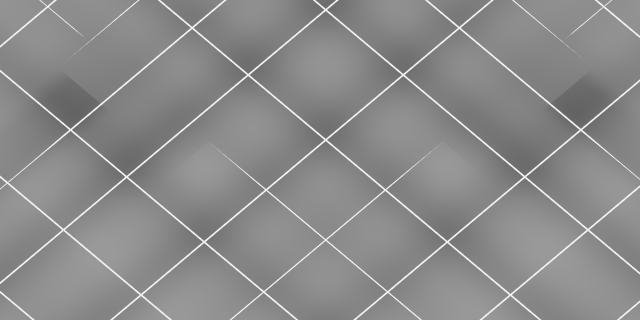
A Shadertoy shader for this pattern:

```glsl
const int LINE_COUNT = 9;
const float SLOPE = 0.839;         // tangent of 40 degrees
const float COS_SLOPE = 0.766;
const float AXIS = 0.509;          // mirror axis, as a share of the width
const float HALF_WIDTH = 0.0026;
const float BASE_GREY = 0.59;
const float LINE_GREY = 0.95;

// Line offsets along one diagonal, in canvas heights
const float OFFSETS[LINE_COUNT] = float[](
    -0.708, -0.490, -0.263, 0.031, 0.4375, 0.750, 1.075, 1.406, 1.766);

// Depth of the soft shadow that follows each line
const float SHADOWS[LINE_COUNT] = float[](
    0.010, 0.020, 0.040, 0.080, 0.075, 0.025, 0.060, -0.020, 0.015);

float bell(float x, float sigma) {
    return exp(-0.5 * x * x / (sigma * sigma));
}

float window(float lo, float hi, float soft, float x) {
    return smoothstep(lo - soft, lo + soft, x)
         * (1.0 - smoothstep(hi - soft, hi + soft, x));
}

// Exact overlap of a stroke with a pixel-wide box
float strokeCoverage(float dist, float halfWidth, float pixel) {
    float overlap = min(dist + 0.5 * pixel, halfWidth)
                  - max(dist - 0.5 * pixel, -halfWidth);
    return clamp(overlap / pixel, 0.0, 1.0);
}

// Some strokes taper or vanish along their length
float strokeScale(int index, float along) {
    if (index == 1) return 0.65 * (1.0 - smoothstep(0.5, 0.914, along));
    if (index == 2) return mix(1.0, 0.5, smoothstep(1.07, 1.3, along));
    if (index == 5) {
        float tail = 0.5 * (1.0 - smoothstep(-0.58, -0.50, along));
        return tail + 0.75 * smoothstep(0.10, 0.45, along);
    }
    return 1.0;
}

float familyStrokes(float across, float along, float pixel) {
    float coverage = 0.0;
    for (int i = 0; i < LINE_COUNT; i++) {
        float halfWidth = HALF_WIDTH * strokeScale(i, along);
        float dist = (across - OFFSETS[i]) * COS_SLOPE;
        coverage = max(coverage, strokeCoverage(dist, halfWidth, pixel));
    }
    return coverage;
}

float familyShadow(float across, float along, float pixel) {
    float shadow = 0.0;
    for (int i = 0; i < LINE_COUNT; i++) {
        shadow += SHADOWS[i] * bell(across - OFFSETS[i] + 0.03, 0.08);
    }

    // Broad dim strip beside the missing stroke
    shadow += 0.05 * bell(across - 0.91, 0.13) * window(-0.5, 0.05, 0.1, along);

    // Dark tile with one crisp edge and a paler wake
    float crispEdge = smoothstep(-pixel, pixel, across - 0.914);
    float depth = mix(0.07, 0.04, smoothstep(1.0, 1.12, across));
    shadow += depth * crispEdge * window(-0.45, -0.25, 0.05, along);

    // Lit corner where the stroke returns
    float corner = smoothstep(-pixel, pixel, along - 0.135)
                 * smoothstep(-pixel, pixel, across - 0.75);
    shadow -= 0.025 * corner * bell(across - 0.80, 0.10) * bell(along - 0.20, 0.10);
    return shadow;
}

void mainImage(out vec4 fragColor, in vec2 fragCoord) {
    float pixel = 1.0 / iResolution.y;
    float x = (fragCoord.x - AXIS * iResolution.x) * pixel;
    float depth = 1.0 - fragCoord.y * pixel;

    // Mirrored diagonal coordinates
    float falling = depth - SLOPE * x;
    float rising = depth + SLOPE * x;

    float grey = BASE_GREY - familyShadow(falling, rising, pixel)
                           - familyShadow(rising, falling, pixel);
    grey = clamp(grey, 0.37, 0.60);

    float strokes = max(familyStrokes(falling, rising, pixel),
                        familyStrokes(rising, falling, pixel));
    fragColor = vec4(vec3(mix(grey, LINE_GREY, strokes)), 1.0);
}
```
